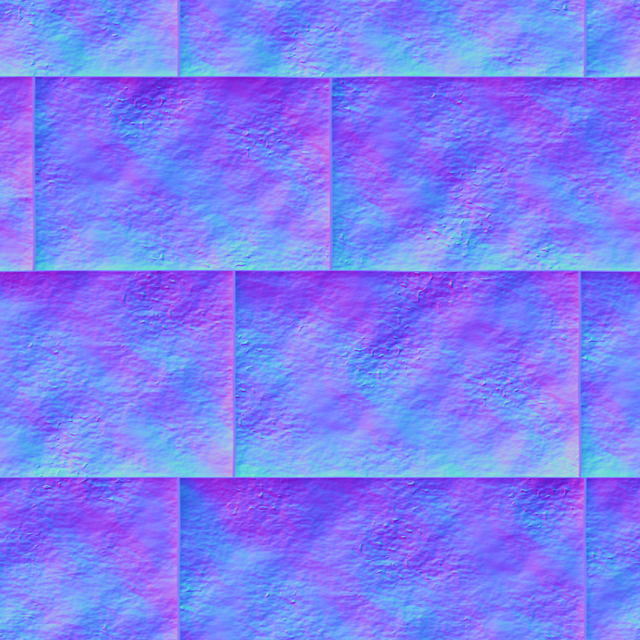
Reproduce this texture map procedurally as a WebGL 1 fragment shader.

```glsl
precision highp float;
// Tangent-space normal map of worn stone blocks in three staggered courses.

uniform vec2 u_resolution;

vec2 hash2(vec2 c) {
  vec3 q = fract(c.xyx * vec3(0.1031, 0.1030, 0.0973));
  q += dot(q, q.yzx + 33.33);
  return fract((q.xx + q.yz) * q.zy);
}

float corner(vec2 cell, vec2 offset, vec2 period) {
  float angle = 6.2832 * hash2(mod(cell, period) + period).x;
  return dot(vec2(cos(angle), sin(angle)), offset);
}

// Gradient noise that tiles over the unit square, period cells each way
float noise(vec2 p, vec2 period) {
  p *= period;
  vec2 i = floor(p), f = p - i;
  vec2 u = f * f * f * (f * (f * 6.0 - 15.0) + 10.0);
  vec2 e = vec2(1.0, 0.0);
  float low = mix(corner(i, f, period), corner(i + e, f - e, period), u.x);
  float high = mix(corner(i + e.yx, f - e.yx, period),
                   corner(i + 1.0, f - 1.0, period), u.x);
  return mix(low, high, u.y);
}

// Height of the stone face: swells, diagonal streaks, grain and chips
float relief(vec2 p, float rough) {
  float h = 0.022 * noise(p, vec2(5.0, 7.0));
  h += 0.014 * noise(vec2(p.x, p.y + p.x), vec2(3.0, 9.0));
  h += 0.008 * noise(vec2(p.x, p.y - p.x), vec2(4.0, 11.0));
  h += 0.0055 * noise(p, vec2(15.0, 21.0));
  h += 0.0016 * noise(p, vec2(42.0, 57.0));
  h += 0.0014 * rough * noise(p, vec2(82.0, 126.0));
  h += 0.0006 * rough * noise(p, vec2(155.0, 215.0));
  float chip = smoothstep(0.25, 0.6, noise(p, vec2(97.0, 109.0)));
  return h - 0.0022 * chip * smoothstep(0.75, 1.4, rough);
}

void main() {
  vec2 p = gl_FragCoord.xy / u_resolution;

  // Slightly uneven joints
  vec2 q = p + 0.0022 * vec2(noise(p, vec2(9.0)), noise(p, vec2(7.0, 8.0)));

  // Course: bottom, height, first joint, width of the first block
  float y = fract(q.y - 0.254);
  vec4 course = vec4(0.0, 0.323, 0.366, 0.540);
  float id = 0.0;
  if (y > 0.626) {
    course = vec4(0.626, 0.374, 0.279, 0.635);
    id = 2.0;
  } else if (y > 0.323) {
    course = vec4(0.323, 0.303, 0.053, 0.464);
    id = 1.0;
  }

  // Block within the course
  float x = fract(q.x - course.z);
  float width = course.w;
  if (x > width) {
    x -= width;
    width = 1.0 - width;
    id += 3.0;
  }
  float left = x, right = width - x;
  float bottom = y - course.x, top = course.y - bottom;
  vec2 vary = hash2(vec2(id + 3.0, id * 5.0 + 11.0));

  // Rounded faces, with a sharper rim next to each joint
  vec2 slope = vec2(-0.03, 0.0) + 0.1 * (vary - 0.5);
  float worn = 0.8 + 0.5 * noise(p, vec2(6.0, 5.0));
  slope.x += worn * (0.35 + 0.3 * vary.x) * exp(-right / 0.026);
  slope.x -= worn * 0.38 * exp(-left / 0.030);
  slope.x += 0.55 * exp(-right / 0.004) - 0.65 * exp(-left / 0.005);
  slope.y += worn * 0.60 * exp(-bottom / 0.036);
  slope.y -= worn * 0.55 * exp(-top / 0.055);
  slope.y += 0.50 * exp(-bottom / 0.004) - 0.55 * exp(-top / 0.005);
  slope.y -= 0.24 * (bottom / course.y - 0.5);

  // Surface slope, with each block cut from a different part of the stone
  vec2 s = p + id * vec2(0.37, 0.61);
  float rough = clamp(0.85 + 1.1 * noise(s, vec2(7.0, 8.0))
                    + 0.7 * noise(s, vec2(17.0, 19.0)), 0.3, 1.6);
  float e = 0.0009;
  float h = relief(s, rough);
  slope += vec2(h - relief(s + vec2(e, 0.0), rough),
                relief(s + vec2(0.0, e), rough) - h) / e;

  // Flat mortar at the bottom of the joints
  slope *= smoothstep(0.0005, 0.0042, min(left, right));
  slope *= smoothstep(0.0, 0.0022, min(bottom, top));

  vec3 normal = normalize(vec3(slope, 1.0));
  gl_FragColor = vec4(0.5 + 0.5 * normal, 1.0);
}
```
